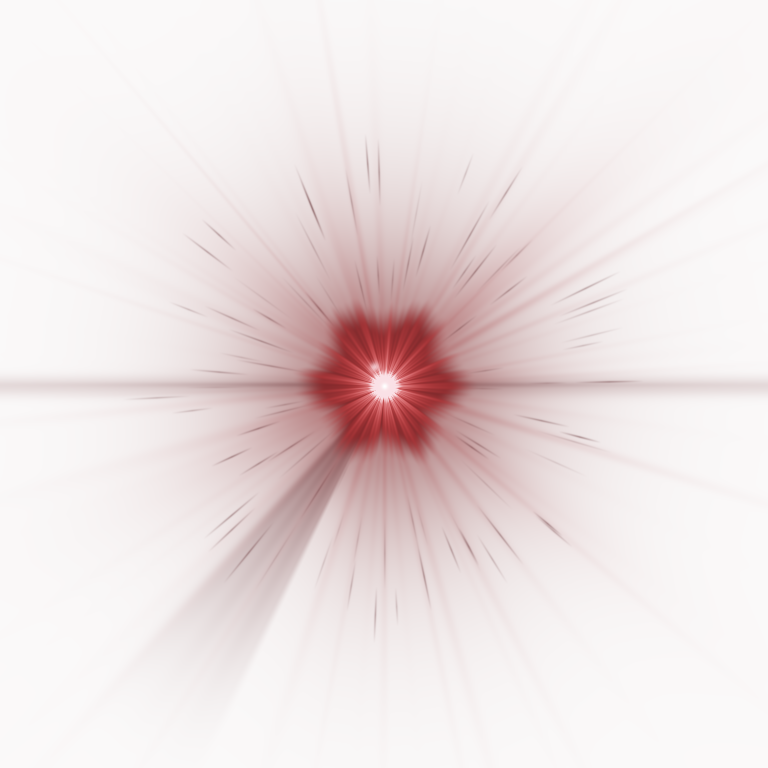
Give the GLSL for this background, as a Shadertoy shader.

```glsl
// A red starburst on near-white: a soft rosy halo, a ragged crimson core and a
// white-hot centre. Polar formulas shape the glow, beam and streak; hashed loops
// scatter wide pink rays and thin dark needles around the centre.

#define CENTRE vec2(0.501, 0.497)
#define HALO_SIZE 0.20
#define CORE_RADIUS 0.090
#define HOT_RADIUS 0.019
#define RAY_COUNT 76
#define NEEDLE_COUNT 84
#define RAY_STRENGTH 0.30
#define NEEDLE_STRENGTH 0.40
#define BEAM_STRENGTH 1.0

const float PI = 3.14159;
const vec3 PAPER   = vec3(0.983, 0.978, 0.978);
const vec3 ROSE    = vec3(0.70, 0.54, 0.54);
const vec3 PINK    = vec3(0.72, 0.40, 0.41);
const vec3 DUSK    = vec3(0.45, 0.27, 0.28);
const vec3 CRIMSON = vec3(0.55, 0.16, 0.17);
const vec3 SCARLET = vec3(0.86, 0.27, 0.28);
const vec3 HOT     = vec3(0.98, 0.88, 0.90);

float hash(float n) {
    return fract(sin(n * 12.9898) * 43758.55);
}

float bell(float x, float width) {
    x /= width;
    return exp(-x * x);
}

// Signed difference of two angles, wrapped to -PI..PI
float angleGap(float a, float b) {
    return mod(a - b + PI, 2.0 * PI) - PI;
}

// Layered sines around the circle, about -1..1
float fringe(float a) {
    return 0.35 * sin(17.0 * a + 1.0) + 0.30 * sin(29.0 * a + 2.6)
         + 0.20 * sin(47.0 * a + 0.7) + 0.15 * sin(83.0 * a + 4.0);
}

// Wide wedge of tint at an angle in degrees, fading outwards
float wedge(float a, float r, float degrees, float width, float reach) {
    return bell(angleGap(a, radians(degrees)), width) * exp(-r / reach);
}

// Randomly placed soft rays
float scatterRays(float a, float r) {
    float sum = 0.0;
    for (int i = 0; i < RAY_COUNT; i++) {
        float n = float(i) + 1.0;
        float gap = angleGap(a, 2.0 * PI * (n + 1.5 * hash(n)) / float(RAY_COUNT));
        float width = mix(0.0016, 0.0045, hash(n + 31.7)) + 0.012 * hash(n + 5.3) * r;
        float reach = mix(0.07, 0.20, hash(n + 73.1));
        sum += bell(gap * r, width) * exp(-r / reach) * (0.4 + hash(n + 11.9));
    }
    return sum;
}

// Randomly placed thin segments, tapered at both ends
float scatterNeedles(vec2 p) {
    float sum = 0.0;
    for (int i = 0; i < NEEDLE_COUNT; i++) {
        float n = float(i) + 200.0;
        float a = 2.0 * PI * (n + 1.8 * hash(n)) / float(NEEDLE_COUNT);
        vec2 dir = vec2(cos(a), sin(a));
        float along = dot(p, dir);
        float across = dot(p, vec2(-dir.y, dir.x));
        float middle = mix(0.12, 0.30, hash(n + 17.3));
        float halfLength = mix(0.025, 0.055, hash(n + 41.9));
        float taper = max(0.0, 1.0 - abs(along - middle) / halfLength);
        sum += bell(across, 0.0014) * taper * (0.3 + 0.9 * hash(n + 3.7));
    }
    return sum;
}

void mainImage(out vec4 fragColor, in vec2 fragCoord) {
    vec2 p = (fragCoord - CENTRE * iResolution.xy) / min(iResolution.x, iResolution.y);
    float r = length(p);
    float a = atan(p.y, p.x + 1e-6);
    float grain = fringe(a);

    // Halo, slightly taller than wide
    float haloRadius = length(p * vec2(1.08, 0.96));
    vec3 col = mix(PAPER, ROSE, exp(-pow(haloRadius / HALO_SIZE, 1.6)));

    // Broad tinted wedges, then scattered rays and needles
    float wedges = wedge(a, r, 44.0, 0.13, 0.16) + 0.7 * wedge(a, r, 140.0, 0.16, 0.14)
                 + 0.7 * wedge(a, r, -38.0, 0.12, 0.14) + 0.6 * wedge(a, r, 205.0, 0.15, 0.13)
                 + 0.6 * wedge(a, r, 106.0, 0.10, 0.12);
    col = mix(col, PINK, min(0.75, 0.65 * wedges));
    col = mix(col, PINK, min(0.7, RAY_STRENGTH * scatterRays(a, r)));
    col = mix(col, DUSK, min(0.6, NEEDLE_STRENGTH * scatterNeedles(p)));

    // Lower-left beam: soft on its left, crisp on its right with a pale gap beyond
    float fromEdge = angleGap(a, radians(-115.5));
    float crisp = smoothstep(-0.025, 0.012, fromEdge);
    float body = smoothstep(-0.38, -0.23, fromEdge) * (1.0 - crisp);
    float bands = 0.78 + 0.20 * bell(fromEdge + 0.25, 0.05) + 0.12 * sin(fromEdge * 62.0);
    float beamFade = exp(-r / 0.21) * (1.0 - smoothstep(0.30, 0.62, r));
    col = mix(col, DUSK, clamp(BEAM_STRENGTH * body * bands * beamFade, 0.0, 0.85));
    col = mix(col, PAPER, 0.35 * crisp * (1.0 - smoothstep(0.0, 0.30, fromEdge))
                          * smoothstep(0.10, 0.20, r));

    // Horizontal streak with a dark thin spine
    float streak = bell(p.y, 0.013) * (0.20 + 0.35 * exp(-r / 0.16));
    float spine = bell(p.y - 0.002, 0.0035) * 0.85 * exp(-r / 0.13);
    col = mix(col, mix(ROSE, DUSK, 0.35), streak);
    col = mix(col, DUSK, spine);

    // Crimson core with six uneven petals
    float rim = CORE_RADIUS + 0.011 * cos(6.0 * a) + 0.006 * sin(a) + 0.007 * grain;
    float core = 1.0 - smoothstep(rim - 0.022, rim + 0.020, r);
    col = mix(col, CRIMSON * (1.0 + 0.12 * grain), 0.95 * core);
    col = mix(col, CRIMSON, 0.28 * bell(r, 0.13) * (1.0 - core));

    // Radiating glow, hot centre, small side flare and a bright dot
    col = mix(col, SCARLET, clamp(bell(r, 0.046 + 0.016 * grain), 0.0, 1.0));
    col = mix(col, HOT, 0.75 * bell(r, 0.026 + 0.012 * grain));
    float hotRim = HOT_RADIUS + 0.004 * grain;
    col = mix(col, HOT, 1.0 - smoothstep(hotRim - 0.005, hotRim + 0.004, r));
    col = mix(col, HOT, 0.8 * bell(length(p - vec2(-0.013, 0.025)), 0.006));
    col = mix(col, vec3(1.0), bell(r, 0.004));

    fragColor = vec4(clamp(col, 0.0, 1.0), 1.0);
}
```
